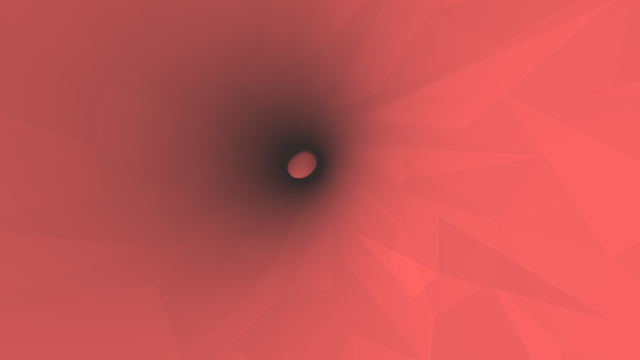
Write a Shadertoy shader that draws this background.

```glsl
// A faceted red tunnel with a small lit bulb at its dark far end.
// Directional exponential falloff gives the glow; a jittered log-polar
// triangle mesh adds the flat folds, and a few large folds lie on top.

const vec2 HOLE = vec2(-0.049, 0.045);      // tunnel end, in canvas heights
const float HOLE_RADIUS = 0.054;
const float BULB_RADIUS = 0.042;
const vec2 LIT_SIDE = vec2(0.89, -0.45);    // direction of the steepest glow
const vec3 SHADOW = vec3(0.20, 0.165, 0.165);
const vec3 FLESH = vec3(0.97, 0.385, 0.385);
const float SECTORS = 23.0;
const float RING_STEP = 0.58;               // ring spacing in log radius
const float JITTER = 0.62;
const float FACET_CONTRAST = 0.055;
const float TAU = 6.2831853;

// Large folds: three corners each, in canvas heights from the centre
const vec2 FOLDS[12] = vec2[12](
    vec2(0.10, 0.17), vec2(0.82, 0.50), vec2(0.40, 0.14),
    vec2(0.06, 0.10), vec2(0.63, 0.067), vec2(0.22, 0.00),
    vec2(0.33, -0.10), vec2(0.81, -0.39), vec2(0.33, -0.26),
    vec2(0.09, -0.14), vec2(0.33, -0.26), vec2(0.26, -0.33));
const vec4 FOLD_SHADE = vec4(0.03, 0.025, -0.04, 0.04);

float hash(vec2 p) {
    return fract(sin(dot(p, vec2(127.1, 311.7))) * 43758.5453);
}

// Signed distance to the line a-b
float edge(vec2 p, vec2 a, vec2 b) {
    vec2 d = normalize(b - a);
    return d.x * (p.y - a.y) - d.y * (p.x - a.x);
}

// Smooth coverage of a triangle of either winding
float triangle(vec2 p, vec2 a, vec2 b, vec2 c, float pixel) {
    float winding = sign(edge(c, a, b));
    float inside = min(edge(p, a, b) * winding,
                   min(edge(p, b, c) * winding, edge(p, c, a) * winding));
    return clamp(inside / pixel + 0.5, 0.0, 1.0);
}

// Jittered mesh corner, relative to the hole
vec2 corner(vec2 id) {
    vec2 key = vec2(mod(id.x, SECTORS), id.y);
    vec2 shift = vec2(hash(key), hash(key + 41.3)) - 0.5;
    vec2 cell = id + JITTER * shift;
    float angle = cell.x / SECTORS * TAU;
    return exp(cell.y * RING_STEP) * vec2(cos(angle), sin(angle));
}

// Flat shade of the mesh facet under q, from -0.5 to 0.5
float facets(vec2 q, float pixel) {
    vec2 base = floor(vec2(atan(q.y, q.x) / TAU * SECTORS,
                           log(max(length(q), 0.01)) / RING_STEP));
    float shade = 0.0;
    float weight = 0.001;
    for (int j = -1; j <= 1; j++) {
        for (int i = -1; i <= 1; i++) {
            vec2 id = base + vec2(i, j);
            vec2 key = vec2(mod(id.x, SECTORS), id.y);
            vec2 a = corner(id);
            vec2 b = corner(id + vec2(1, 0));
            vec2 c = corner(id + vec2(0, 1));
            vec2 d = corner(id + vec2(1, 1));
            float lower = triangle(q, a, b, c, pixel);
            float upper = triangle(q, b, d, c, pixel);
            shade += lower * (hash(key + 7.7) - 0.5);
            shade += upper * (hash(key + 19.1) - 0.5);
            weight += lower + upper;
        }
    }
    return shade / weight;
}

void mainImage(out vec4 fragColor, in vec2 fragCoord) {
    float pixel = 1.0 / iResolution.y;
    vec2 p = (fragCoord - 0.5 * iResolution.xy) * pixel;
    vec2 q = p - HOLE;
    float r = length(q);
    vec2 dir = q / max(r, 0.0001);

    // Wall glow: fast and bright on the lit side, slow on the other
    float lit = dot(dir, LIT_SIDE);
    float reach = 0.20 - 0.10 * lit;
    float limit = 0.865 + 0.09 * dir.x - 0.035 * dir.y;
    float glow = 1.0 - exp(-max(r - HOLE_RADIUS, 0.0) / reach);
    float red = mix(SHADOW.r, limit, glow);

    // Folds
    float fade = smoothstep(0.05, 0.25, r) * (0.65 + 0.35 * lit);
    red += FACET_CONTRAST * fade * facets(q, pixel);
    for (int k = 0; k < 4; k++) {
        float cover = triangle(p, FOLDS[3 * k], FOLDS[3 * k + 1],
                               FOLDS[3 * k + 2], pixel);
        red += FOLD_SHADE[k] * cover * smoothstep(0.08, 0.3, r);
    }

    // Bulb: crisp below, sinking into shadow towards the top and sides
    vec2 tilted = vec2(q.x - 0.25 * q.y, q.y) / BULB_RADIUS;
    float size = length(tilted);
    float softness = mix(1.5 * pixel / BULB_RADIUS, 0.45,
                         smoothstep(-0.2, 0.9, tilted.y));
    float bulb = 1.0 - smoothstep(1.0 - softness, 1.0, size);
    float bulbRed = 0.61 - 0.13 * tilted.y - 0.20 * tilted.x * tilted.x;
    red = mix(red, bulbRed, bulb);

    float tone = (red - SHADOW.r) / (FLESH.r - SHADOW.r);
    fragColor = vec4(mix(SHADOW, FLESH, clamp(tone, 0.0, 1.05)), 1.0);
}
```
